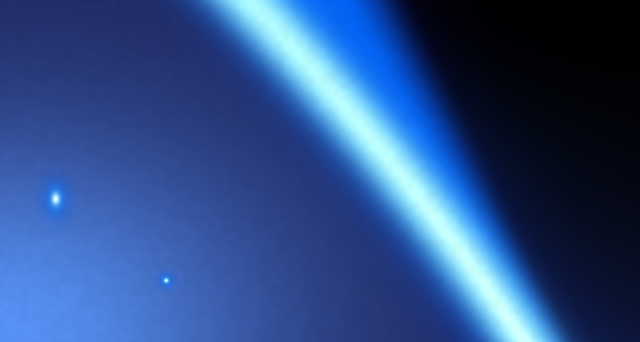
A WebGL 2 fragment shader for this background:

```glsl
#version 300 es
precision highp float;

uniform vec2 u_resolution;
out vec4 fragColor;

const vec3 NAVY = vec3(0.115, 0.145, 0.365);
const vec3 HAZE = vec3(0.34, 0.57, 0.96);
const vec3 DUSK = vec3(0.045, 0.06, 0.17);
const vec3 TEAL = vec3(0.01, 0.055, 0.12);
const vec3 INDIGO = vec3(0.03, 0.03, 0.24);
const vec3 ROYAL = vec3(0.03, 0.26, 0.74);
const vec3 BLUE = vec3(0.01, 0.38, 0.95);
const vec3 AZURE = vec3(0.16, 0.62, 0.97);
const vec3 CYAN = vec3(0.68, 0.98, 1.0);

float hash(vec2 p) {
    return fract(sin(dot(p, vec2(127.1, 311.7))) * 43758.5453);
}

float valueNoise(vec2 p) {
    vec2 cell = floor(p);
    vec2 f = smoothstep(0.0, 1.0, fract(p));
    float low = mix(hash(cell), hash(cell + vec2(1.0, 0.0)), f.x);
    float high = mix(hash(cell + vec2(0.0, 1.0)), hash(cell + vec2(1.0, 1.0)), f.x);
    return mix(low, high, f.y);
}

float bell(float x, float width) {
    float q = x / width;
    return exp(-q * q);
}

// Horizontal position of the bright core at a given depth below the top
float coreLine(float depth) {
    return 0.728 + 0.94 * depth - 0.134 * depth * depth;
}

// Right-hand boundary of the blue fan
float fanEdge(float depth) {
    return 1.105 + 0.515 * depth;
}

// Hazy sky, brightest in the lower left corner
vec3 leftSky(vec2 p) {
    float reach = length(p * vec2(0.75, 1.0));
    return mix(NAVY, HAZE, bell(reach, 0.62));
}

// Near-black sky with a faint fringe beside the fan
vec3 rightSky(float depth, float outside) {
    float gap = max(outside, 0.0);
    vec3 sky = DUSK * depth * depth;
    sky += TEAL * exp(-gap * 3.5) * smoothstep(0.0, 0.5, depth);
    return sky + INDIGO * exp(-gap * 10.0) * (1.0 - 0.6 * depth);
}

vec3 addBeam(vec3 color, float offset, float outside, float depth) {
    float softness = mix(0.11, 0.06, depth);
    float fan = smoothstep(-0.09, 0.05, offset);
    fan *= 1.0 - smoothstep(-softness, softness, outside);
    float leftGlow = bell(min(offset, 0.0), 0.17);
    leftGlow *= 1.0 - smoothstep(-0.02, 0.1, offset);
    color = mix(color, ROYAL, 0.9 * leftGlow);
    color = mix(color, BLUE, fan);

    float width = mix(0.098, 0.08, depth);
    float core = bell(offset, width);
    float halo = bell(offset, width * 1.3);
    color = mix(color, AZURE, 0.85 * halo);
    color = mix(color, CYAN, core);
    return color + vec3(0.14, 0.04, 0.0) * bell(offset, 0.035) * depth;
}

vec3 addStar(vec3 color, vec2 offset, float radius, float stretch) {
    float r = length(offset * vec2(1.0, 1.0 / stretch));
    color = mix(color, BLUE, 0.65 * bell(r, radius * 2.8));
    color = mix(color, AZURE, 0.8 * bell(r, radius * 1.5));
    return mix(color, vec3(0.9, 1.0, 1.0), bell(r, radius * 0.8));
}

void main() {
    vec2 p = gl_FragCoord.xy / u_resolution.y;
    float depth = 1.0 - p.y;
    float offset = p.x - coreLine(depth);
    float outside = p.x - fanEdge(depth);

    // Sky on both sides, then the beam between them
    float side = smoothstep(-0.05, 0.12, offset);
    vec3 color = mix(leftSky(p), rightSky(depth, outside), side);
    color = addBeam(color, offset, outside, depth);

    // Two distant lights
    color = addStar(color, p - vec2(0.163, 0.418), 0.0135, 1.5);
    color = addStar(color, p - vec2(0.486, 0.18), 0.0075, 1.0);

    // Soft mottling
    color *= 1.0 + 0.04 * (valueNoise(p * 55.0) - 0.5);
    fragColor = vec4(clamp(color, 0.0, 1.0), 1.0);
}
```
